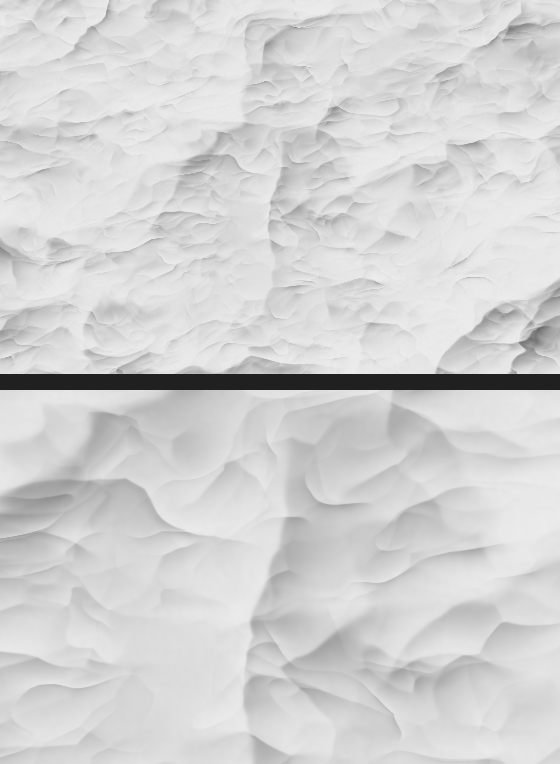
Top, the full canvas; bottom, a detail of the centre.
Write a Shadertoy shader that draws this texture.

```glsl
// Crumpled white paper: kinked tilted facets and sharp folds lit from above.
#define FACET_SCALE 3.0
#define FACET_DEPTH 1.6
#define FOLD_SCALE 2.3
#define FOLD_DEPTH 1.9
#define CONTRAST 1.8
#define PAPER_WHITE 0.934
#define SHADE_DEPTH 0.07
#define SHADE_CURVE 0.6
#define LIGHT_DIR vec2(-0.25, 0.97)
#define GRAIN_AMOUNT 0.012

vec2 hash2(vec2 p) {
    vec3 q = fract(p.xyx * vec3(0.1031, 0.1030, 0.0973));
    q += dot(q, q.yzx + 33.33);
    return fract((q.xx + q.yz) * q.zy);
}

vec2 cornerGradient(vec2 p) { return 2.0 * hash2(p) - 1.0; }

mat2 rotation(float angle) {
    float c = cos(angle), s = sin(angle);
    return mat2(c, s, -s, c);
}

// Gradient noise: x is the value, yz its derivative.
vec3 noise(vec2 p) {
    vec2 i = floor(p), f = fract(p);
    vec2 u = f * f * f * (f * (f * 6.0 - 15.0) + 10.0);
    vec2 du = 30.0 * f * f * (f * (f - 2.0) + 1.0);
    vec2 e = vec2(1.0, 0.0);
    vec2 ga = cornerGradient(i), gb = cornerGradient(i + e.xy);
    vec2 gc = cornerGradient(i + e.yx), gd = cornerGradient(i + e.xx);
    float a = dot(ga, f), b = dot(gb, f - e.xy);
    float c = dot(gc, f - e.yx), d = dot(gd, f - e.xx);
    float k = a - b - c + d;
    float value = a + u.x * (b - a) + u.y * (c - a) + u.x * u.y * k;
    vec2 slope = ga + u.x * (gb - ga) + u.y * (gc - ga) + u.x * u.y * (ga - gb - gc + gd)
               + du * (u.yx * k + vec2(b, c) - a);
    return vec3(value, slope);
}

// Patches where a layer of wrinkles shows.
float patches(vec2 p) { return smoothstep(-0.22, 0.32, noise(p).x); }

// Bend with sudden kinks, as stiff paper does.
vec2 kink(vec2 p) { return abs(vec2(noise(p).x, noise(p + 40.0).x)); }

// Shade of bowed Voronoi facets, blended over their edges by a soft minimum.
float facetShade(vec2 p, float sharpness) {
    vec2 cell = floor(p), f = fract(p);
    float nearest = 8.0, weightSum = 0.0, shade = 0.0;
    for (int y = -1; y <= 1; y++)
    for (int x = -1; x <= 1; x++) {
        vec2 o = vec2(x, y);
        vec2 rnd = hash2(cell + o);
        vec2 d = f - o - rnd;
        float d2 = dot(d, d);
        if (d2 < nearest) {
            float rescale = exp(sharpness * (d2 - nearest));
            weightSum *= rescale;
            shade *= rescale;
            nearest = d2;
        }
        float w = exp(-sharpness * (d2 - nearest));
        float tilt = 0.8 * (fract(rnd.x * 17.0 + rnd.y * 31.0) - 0.5);
        shade += w * (dot(d, LIGHT_DIR) + tilt);
        weightSum += w;
    }
    return shade / weightSum;
}

// Fold along the zero line of the noise: lit above, shaded below.
float foldShade(vec2 p) {
    vec3 n = noise(p);
    float side = n.x / sqrt(n.x * n.x + 0.00006);
    return -side * exp(-9.0 * abs(n.x)) * dot(n.yz, LIGHT_DIR);
}

void mainImage(out vec4 fragColor, in vec2 fragCoord) {
    vec2 uv = fragCoord / iResolution.y;

    // Stretch along a gently rising direction, then kink the creases.
    vec2 p = rotation(-0.2) * uv * vec2(0.8, 1.2) + 4.0;
    p += 0.13 * kink(p * 2.6);
    p += 0.05 * kink(rotation(0.7) * p * 7.0 + 15.0);
    p += 0.018 * kink(rotation(1.5) * p * 18.0 + 31.0);

    float shade = 0.0;

    // Facets, from broad planes to small wrinkles.
    float scale = FACET_SCALE, depth = FACET_DEPTH, sharpest = 140.0;
    for (int i = 0; i < 5; i++) {
        float layer = float(i);
        vec2 q = rotation(0.5 * sin(layer * 2.4)) * p * scale + layer * 19.0;
        float sharpness = mix(0.12, 1.0, patches(q * 0.7 + 50.0)) * sharpest;
        float mask = patches(q * 0.45 + 9.0);
        shade += depth * mask * facetShade(q, sharpness);
        scale *= 1.8;
        depth *= 0.83;
        sharpest *= 0.72;
    }

    // Long folds.
    scale = FOLD_SCALE;
    depth = FOLD_DEPTH;
    for (int i = 0; i < 4; i++) {
        vec2 q = rotation(0.3 * float(i) - 0.3) * p * scale + float(i) * 27.0;
        shade += depth * patches(q * 0.8 + 33.0) * foldShade(q);
        scale *= 1.9;
        depth *= 0.82;
    }

    // Uneven light, a little darker at the foot.
    shade *= CONTRAST;
    shade += 0.9 * noise(uv * 1.7 + 12.0).x + 0.6 * (0.5 - uv.y);
    shade /= sqrt(1.0 + shade * shade / 16.0);

    float tone = PAPER_WHITE - SHADE_DEPTH * exp(SHADE_CURVE * shade);
    tone += GRAIN_AMOUNT * noise(uv * 140.0).x;
    fragColor = vec4(vec3(tone), 1.0);
}
```
